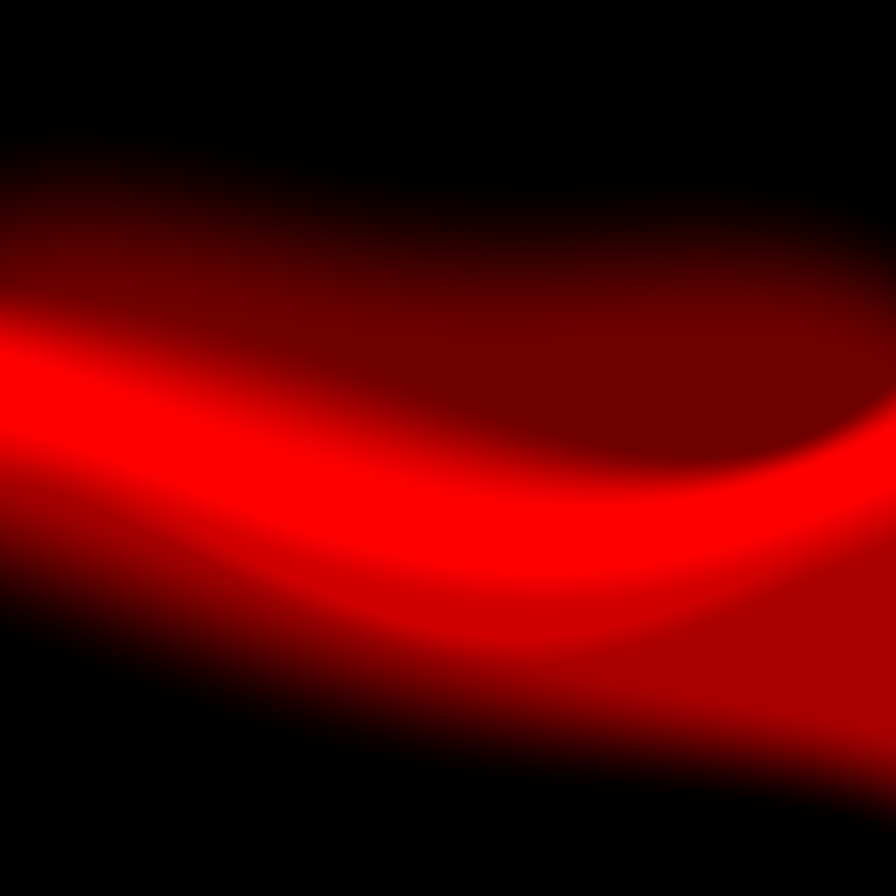
Give the GLSL for this background, as a WebGL 1 fragment shader.

```glsl
precision highp float;
// Soft red ribbons of light sweeping in a shallow curve across black.

#define VEIL_LEVEL 0.43
#define CORE_LEVEL 1.0
#define HALO_LEVEL 0.82
#define SKIRT_LEVEL 0.67
#define CORE_FADE 0.026
#define HALO_FADE 0.022
#define LIGHT_COLOR vec3(1.0, 0.0, 0.0)

uniform vec2 u_resolution;

// Smooth curve through five heights evenly spaced over x = 0..1
// (Newton forward differences).
float curve(float x, float a, float b, float c, float d, float e) {
    float s = 4.0 * x;
    float d1 = b - a;
    float d2 = c - 2.0 * b + a;
    float d3 = d - 3.0 * c + 3.0 * b - a;
    float d4 = e - 4.0 * d + 6.0 * c - 4.0 * b + a;
    return a + s * (d1 + (s - 1.0) / 2.0 * (d2
             + (s - 2.0) / 3.0 * (d3 + (s - 3.0) / 4.0 * d4)));
}

// Soft step from 0 to 1 around a center line.
float softEdge(float depth, float center, float halfWidth) {
    return smoothstep(center - halfWidth, center + halfWidth, depth);
}

void main() {
    vec2 uv = gl_FragCoord.xy / u_resolution;
    float x = uv.x;
    float depth = 1.0 - uv.y;

    // Dim upper veil
    float veil = softEdge(depth,
        curve(x, 0.247, 0.254, 0.289, 0.286, 0.328),
        mix(0.110, 0.090, x));

    // Upper edge of the bright core, crisper toward the right
    float coreTop = softEdge(depth,
        curve(x, 0.357, 0.423, 0.499, 0.534, 0.449),
        curve(x, 0.047, 0.072, 0.065, 0.031, 0.031));

    // Core falls to the halo, then to the skirt below it
    float coreBottom = softEdge(depth,
        curve(x, 0.492, 0.577, 0.648, 0.642, 0.557), CORE_FADE);
    float haloBottom = softEdge(depth,
        curve(x, 0.521, 0.622, 0.719, 0.694, 0.592), HALO_FADE);

    // Skirt fades to black
    float skirtBottom = softEdge(depth,
        curve(x, 0.615, 0.710, 0.785, 0.828, 0.875),
        curve(x, 0.104, 0.100, 0.086, 0.068, 0.068));

    // Step through the brightness levels from top to bottom
    float light = VEIL_LEVEL * veil
                + (CORE_LEVEL - VEIL_LEVEL) * coreTop
                - (CORE_LEVEL - HALO_LEVEL) * coreBottom
                - (HALO_LEVEL - SKIRT_LEVEL) * haloBottom
                - SKIRT_LEVEL * skirtBottom;

    gl_FragColor = vec4(LIGHT_COLOR * clamp(light, 0.0, 1.0), 1.0);
}
```
